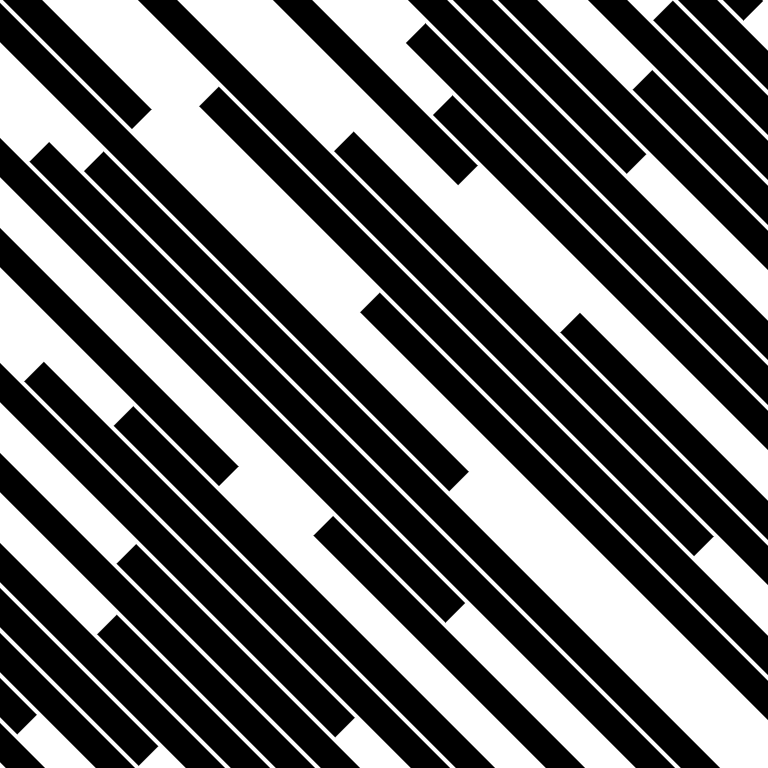
This pattern is drawn by a WebGL 2 fragment shader. Its source:

```glsl
#version 300 es
precision highp float;

uniform vec2 u_resolution;
out vec4 fragColor;

const vec3 PAPER = vec3(1.0);
const vec3 INK = vec3(0.0);

const float LANE_PITCH = 0.0586;      // lane spacing, measured along an edge
const float BAR_HALF_WIDTH = 0.0256;  // leaves a thin gap between lanes
const float TURN_RATE = 0.3;          // how often the open end changes side
const float TURN_DRIFT = 0.0061;      // quickens the change below the diagonal
const float TURN_SHARE = 0.2;
const float WAVE_LANES = 5.5;         // lanes per swell of bar length
const float SHORTEST = -0.6;          // cut position, -1 to 1 along a lane
const float LONGEST = 0.85;
const float JITTER = 0.08;
const float SOLID_FROM = 0.5;         // beyond this, odd lanes are uncut
const float PI = 3.14159;

float hash(float n) {
    return fract(sin(n * 127.1) * 43758.5);
}

// +1: the bar runs from the upper left; -1: from the lower right
float barSide(float lane) {
    float middle = lane + 0.5;
    float below = min(middle, 0.0);
    float phase = TURN_RATE * middle - TURN_DRIFT * below * below;
    return abs(phase - round(phase)) < TURN_SHARE ? 1.0 : -1.0;
}

// Where the bar is cut, as a part of half the visible lane
float barReach(float lane) {
    float swell = abs(sin(PI * lane / WAVE_LANES));
    return mix(SHORTEST, LONGEST, swell) + JITTER * (2.0 * hash(lane) - 1.0);
}

void main() {
    vec2 p = gl_FragCoord.xy / u_resolution;
    float across = p.x + p.y - 1.0;
    float along = p.x - p.y;

    // Lane and its centre line
    float lane = floor(across / LANE_PITCH);
    float centre = (lane + 0.5) * LANE_PITCH;
    float halfLength = 1.0 - abs(centre);

    // Signed distances to the long edges and the square-cut end
    float sideDist = abs(across - centre) - BAR_HALF_WIDTH;
    float endDist = barSide(lane) * along - barReach(lane) * halfLength;
    bool solid = mod(lane, 2.0) > 0.5 && abs(centre) > SOLID_FROM;
    float dist = (solid ? sideDist : max(sideDist, endDist)) / sqrt(2.0);

    // Smooth edge, one pixel wide
    float pixel = 1.0 / min(u_resolution.x, u_resolution.y);
    float ink = 1.0 - smoothstep(-0.7 * pixel, 0.7 * pixel, dist);
    fragColor = vec4(mix(PAPER, INK, ink), 1.0);
}
```
